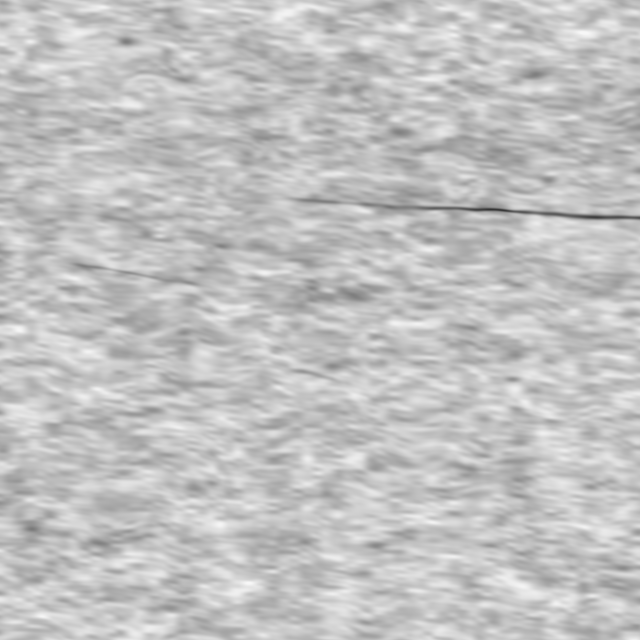
Write a three.js fragment shader that draws this texture.

```glsl
// Pale grey weathered stone with fine, nearly horizontal grain.
// Stretched value noise layers make the grain; scattered soft ellipses
// make the pits, and tapered wavering lines make the cracks.

varying vec2 vUv;

const float STONE_GREY = 0.772;
const float GRAIN_SLOPE = 0.07;
const vec2 PIT_GRID = vec2(9.0, 15.0);

float hash(vec2 p) {
  return fract(sin(dot(p, vec2(127.1, 311.7))) * 43758.5453);
}

// Value noise centred on zero, from -0.5 to 0.5
float noise(vec2 p) {
  vec2 cell = floor(p);
  vec2 f = fract(p);
  f = f * f * (3.0 - 2.0 * f);
  float low = mix(hash(cell), hash(cell + vec2(1.0, 0.0)), f.x);
  float high = mix(hash(cell + vec2(0.0, 1.0)), hash(cell + 1.0), f.x);
  return mix(low, high, f.y) - 0.5;
}

// Noise stretched along a line that falls by slope to the right
float streaks(vec2 p, vec2 frequency, float slope, float seed) {
  p.y += slope * p.x;
  return noise(p * frequency + seed);
}

// Broad tone, mottling, grain and fine fibres
float grain(vec2 p) {
  vec2 warp = vec2(noise(p * 13.0 + 5.0), noise(p * 17.0 + 41.0));
  vec2 q = p + warp * vec2(0.02, 0.009);
  float tone = 0.08 * noise(p * vec2(3.0, 4.0) + 11.0);
  tone += 0.09 * streaks(q, vec2(15.0, 28.0), GRAIN_SLOPE, 23.0);
  tone += 0.16 * streaks(q, vec2(27.0, 76.0), GRAIN_SLOPE, 37.0);
  tone += 0.17 * streaks(q, vec2(37.0, 109.0), GRAIN_SLOPE * 0.4, 59.0);
  tone += 0.13 * streaks(q, vec2(58.0, 165.0), GRAIN_SLOPE * 1.6, 83.0);
  return tone;
}

// Soft dark ellipses, denser toward the top
float pits(vec2 p) {
  vec2 home = floor(p * PIT_GRID);
  float dark = 0.0;
  for (int j = -1; j <= 1; j++) {
    for (int i = -1; i <= 1; i++) {
      vec2 cell = home + vec2(float(i), float(j));
      vec2 jitter = vec2(hash(cell + 3.1), hash(cell + 7.7));
      vec2 center = (cell + jitter) / PIT_GRID;
      float size = hash(cell + 13.3);
      vec2 radius = mix(vec2(0.012, 0.005), vec2(0.026, 0.011), size);
      vec2 d = p - center;
      d.y += GRAIN_SLOPE * 1.5 * d.x;
      d /= radius;
      float chance = mix(0.22, 0.52, smoothstep(0.3, 0.9, center.y));
      float present = step(hash(cell + 19.9), chance);
      float strength = mix(0.45, 1.0, hash(cell + 29.3));
      dark += present * strength * exp(-dot(d, d));
    }
  }
  return min(dark, 1.0);
}

// Wavering line, faded at both ends; waver is its vertical swing
float crack(vec2 p, vec2 start, vec2 end, float width, float waver) {
  float t = (p.x - start.x) / (end.x - start.x);
  float swing = noise(vec2(p.x * 11.0, start.y * 50.0));
  swing += 0.4 * noise(vec2(p.x * 31.0, start.y * 90.0));
  float gap = p.y - mix(start.y, end.y, t) - waver * swing;
  float local = width * (1.0 + 0.7 * noise(vec2(p.x * 19.0, 7.0)));
  float fade = smoothstep(0.0, 0.3, t) * (1.0 - smoothstep(0.75, 1.0, t));
  return fade * exp(-gap * gap / (local * local));
}

// Main crack with its faint lead-in and shadow, then hairlines
float cracks(vec2 p) {
  float dark = 0.42 * crack(p, vec2(0.55, 0.682), vec2(1.25, 0.645), 0.0034, 0.008);
  dark += 0.16 * crack(p, vec2(0.40, 0.690), vec2(0.70, 0.674), 0.0030, 0.006);
  dark += 0.12 * crack(p, vec2(0.50, 0.700), vec2(0.74, 0.684), 0.0090, 0.006);
  dark += 0.17 * crack(p, vec2(0.07, 0.592), vec2(0.37, 0.545), 0.0035, 0.008);
  dark += 0.20 * crack(p, vec2(0.45, 0.426), vec2(0.54, 0.403), 0.0040, 0.004);
  return dark;
}

void main() {
  float grey = STONE_GREY + grain(vUv);
  grey -= 0.19 * pits(vUv);
  grey -= cracks(vUv);
  // Pale lip under the main crack
  grey += 0.05 * crack(vUv, vec2(0.55, 0.671), vec2(1.25, 0.634), 0.005, 0.008);
  gl_FragColor = vec4(vec3(clamp(grey, 0.12, 0.97)), 1.0);
}
```
